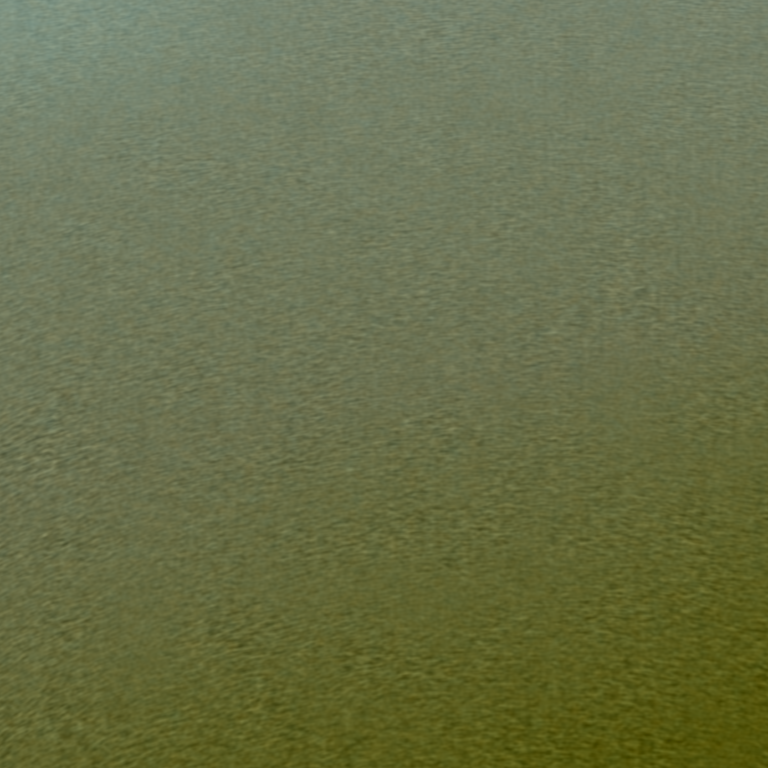
A three.js fragment shader for this texture:

```glsl
// Calm green water seen at a slant: a murky olive foreground fades to a pale
// grey-green distance. Stretched gradient noise, bent along curved wave lines
// and tightened with distance, gives the fine broken ripples.

varying vec2 vUv;

vec2 hashGradient(vec2 cell) {
  vec2 p = vec2(dot(cell, vec2(127.1, 311.7)), dot(cell, vec2(269.5, 183.3)));
  return fract(sin(p) * 43758.5453) * 2.0 - 1.0;
}

// Gradient noise, roughly -0.7 to 0.7
float noise(vec2 p) {
  vec2 i = floor(p);
  vec2 f = p - i;
  vec2 u = f * f * f * (f * (f * 6.0 - 15.0) + 10.0);
  float a = dot(hashGradient(i), f);
  float b = dot(hashGradient(i + vec2(1.0, 0.0)), f - vec2(1.0, 0.0));
  float c = dot(hashGradient(i + vec2(0.0, 1.0)), f - vec2(0.0, 1.0));
  float d = dot(hashGradient(i + vec2(1.0, 1.0)), f - vec2(1.0, 1.0));
  return mix(mix(a, b, u.x), mix(c, d, u.x), u.y);
}

// Broad colour of the water, darkest at the lower right
vec3 waterColor(vec2 p) {
  vec3 olive = vec3(0.332, 0.340, 0.065);
  vec3 moss = vec3(0.415, 0.436, 0.305);
  vec3 haze = vec3(0.468, 0.515, 0.428);
  float t = p.y + 0.05 * (1.0 - p.y) + (0.5 - p.x) * mix(0.34, 0.10, p.y);
  t += 0.06 * noise(p * vec2(2.5, 3.5) + 7.0);
  vec3 color = mix(olive, moss, clamp(t * 2.0, -0.1, 1.0));
  color = mix(color, haze, clamp(t * 2.0 - 1.0, 0.0, 1.1));
  // Cool sky light in the upper left corner
  float corner = smoothstep(0.4, 0.0, length((p - vec2(0.0, 1.0)) * vec2(0.8, 1.6)));
  return color + corner * vec3(0.020, 0.050, 0.065);
}

// Wave lines rise to the right at lower left and level out elsewhere
vec2 waveCoords(vec2 p) {
  float bend = (0.46 * p.x - 0.32 * p.x * p.x) * (1.0 - 0.75 * p.y);
  float level = p.y - bend + 0.006 * noise(p * 7.0);
  return vec2(p.x * 52.0, level * (135.0 + 40.0 * level));
}

float ripples(vec2 p) {
  vec2 w = waveCoords(p);
  float wide = noise(w + 31.0);
  float fine = noise(w * vec2(1.8, 1.4) + 83.0);
  float patches = 0.85 + 0.9 * noise(p * vec2(8.0, 11.0) + 3.0);
  return (wide + 0.9 * fine) * patches;
}

void main() {
  vec2 p = vUv;
  vec3 color = waterColor(p);

  // Ripple light, softer in the distance
  float strength = mix(0.105, 0.058, smoothstep(0.1, 1.0, p.y));
  color += ripples(p) * strength * vec3(1.0, 1.0, 0.85);

  // Uneven light over groups of ripples
  vec2 slope = vec2(p.x, p.y - 0.15 * p.x);
  float swell = noise(slope * vec2(14.0, 26.0) + 41.0) + noise(slope * vec2(30.0, 58.0) + 5.0);
  color += swell * 0.016;

  // Soft mottling between brownish and bluish green, and faint grain
  float tint = noise(p * vec2(38.0, 52.0) + 17.0) + 0.8 * noise(p * vec2(85.0, 110.0));
  color += tint * vec3(0.020, -0.003, -0.022);
  color += 0.045 * noise(p * vec2(150.0, 190.0) + 59.0);

  gl_FragColor = vec4(clamp(color, 0.0, 1.0), 1.0);
}
```
